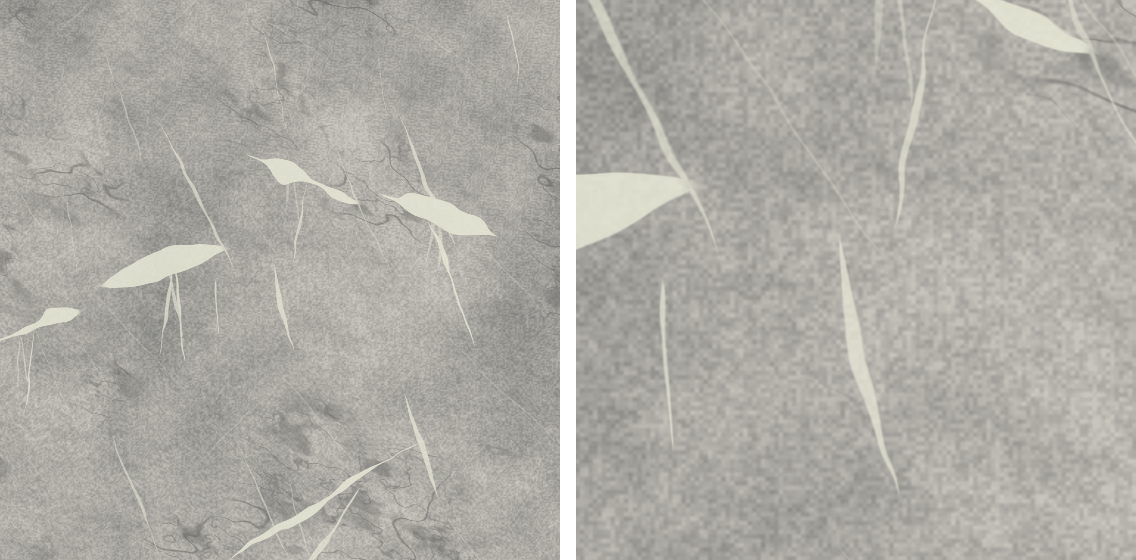
Left: the whole. Right: its middle third, enlarged.
Reproduce this texture procedurally as a WebGL 1 fragment shader.

```glsl
precision highp float;
// Grey marble: a cloudy, grainy stone ground with dark broken cracks and stains,
// crossed by steep pale veins, faint hairlines and ragged calcite patches with rootlets.
// Veins are tapered strokes scattered by hash and bent by one shared noise warp.

uniform vec2 u_resolution;

#define STONE_DARK vec3(0.54, 0.54, 0.525)
#define STONE_LIGHT vec3(0.745, 0.735, 0.705)
#define CALCITE vec3(0.87, 0.87, 0.81)
#define CRACK vec3(0.40, 0.40, 0.39)
#define GRAIN_SCALE 380.0
#define GRAIN_AMOUNT 0.62
#define CLOUD_AMOUNT 0.95
#define CRACK_AMOUNT 0.55
#define STAIN_AMOUNT 0.42
#define VEIN_WIDTH 0.0042
#define PATCH_WIDTH 0.017
#define EDGE 0.0011

float hash(vec2 p) {
  return fract(sin(dot(p, vec2(127.1, 311.7))) * 43758.5);
}

float noise(vec2 p) {
  vec2 i = floor(p), f = fract(p);
  f = f * f * (3.0 - 2.0 * f);
  return mix(mix(hash(i), hash(i + vec2(1, 0)), f.x),
             mix(hash(i + vec2(0, 1)), hash(i + vec2(1, 1)), f.x), f.y);
}

float fbm(vec2 p) {
  float sum = 0.0, amp = 0.533;
  for (int i = 0; i < 4; i++) {
    sum += amp * noise(p);
    p = mat2(1.6, 1.2, -1.2, 1.6) * p + 7.3;
    amp *= 0.5;
  }
  return sum;
}

vec2 heading(float angle) {
  return vec2(cos(angle), sin(angle));
}

// Coverage of a stroke that tapers to both ends.
float stroke(vec2 p, vec2 centre, vec2 dir, float halfLength, float width) {
  vec2 q = p - centre;
  float along = dot(q, dir) / halfLength;
  float across = abs(dot(q, vec2(-dir.y, dir.x)));
  float taper = max(1.0 - along * along, 0.0);
  float w = width * taper;
  return (1.0 - smoothstep(w - EDGE, w + EDGE, across)) * smoothstep(0.0, 0.25, taper);
}

// Thin broken lines where a noise field crosses its middle value.
float cracks(vec2 p, float thickness) {
  return 1.0 - smoothstep(0.0, thickness, abs(fbm(p) - 0.5));
}

// One vein per jittered cell of a 4 by 4 layout, with a fainter hairline beside it.
float scatteredVeins(vec2 p, float ragged) {
  float cover = 0.0;
  for (int i = 0; i < 16; i++) {
    float k = float(i);
    vec2 cell = vec2(mod(k, 4.0), floor(k / 4.0));
    float a = hash(cell + 3.1), b = hash(cell + 8.7), c = hash(cell + 15.3);
    vec2 centre = (cell + vec2(a, b)) / 4.0;
    vec2 dir = heading(-1.25 + 0.5 * (c - 0.5));
    float width = VEIN_WIDTH * (0.22 + 0.9 * b * b) * ragged;
    cover = max(cover, (0.35 + 0.65 * b) * stroke(p, centre, dir, 0.05 + 0.13 * c, width));

    vec2 hairCentre = (cell + vec2(c, a)) / 4.0;
    float hairAngle = a < 0.6 ? -1.15 + 0.4 * b : (a < 0.8 ? -0.6 : 0.75);
    float hair = stroke(p, hairCentre, heading(hairAngle), 0.05 + 0.09 * b, 0.0008);
    cover = max(cover, 0.38 * hair);
  }
  return cover;
}

// Ragged patches in a wavering row across the slab, each trailing rootlets.
float calcitePatches(vec2 p, float ragged) {
  float cover = 0.0;
  for (int i = 0; i < 4; i++) {
    float k = float(i);
    vec2 centre = vec2(0.04 + 0.25 * k, 0.55 - 0.14 * cos(1.4 * k));
    vec2 dir = heading(k < 1.5 ? 0.32 : -0.38);
    cover = max(cover, stroke(p, centre, dir, 0.12, PATCH_WIDTH * ragged * ragged));
    for (int j = 0; j < 3; j++) {
      float h = hash(vec2(k, float(j)) + 21.0);
      float reach = 0.03 + 0.06 * h;
      vec2 down = heading(-1.9 + 0.2 * float(j) + 0.2 * h);
      vec2 root = centre + dir * (h - 0.5) * 0.05 + down * reach;
      cover = max(cover, (0.4 + 0.5 * h) * stroke(p, root, down, reach, 0.0024 * ragged));
    }
  }
  // Long rising vein with a short companion near the lower edge.
  vec2 rise = heading(0.57);
  cover = max(cover, stroke(p, vec2(0.57, 0.10), rise, 0.22, 0.0058 * ragged));
  return max(cover, 0.85 * stroke(p, vec2(0.59, 0.05), heading(0.9), 0.1, 0.005 * ragged));
}

void main() {
  vec2 p = gl_FragCoord.xy / min(u_resolution.x, u_resolution.y);
  vec2 bend = vec2(noise(p * 9.0), noise(p * 9.0 + 31.0)) - 0.5;
  vec2 shiver = vec2(noise(p * 42.0 + 5.0), noise(p * 42.0 + 77.0)) - 0.5;
  vec2 bent = p + 0.014 * bend + 0.005 * shiver;
  float ragged = 0.35 + 0.95 * smoothstep(0.2, 0.8, noise(p * 20.0 + 11.0));

  // Stone ground: clouds, mottling and fine grain.
  float tone = 0.63 + CLOUD_AMOUNT * (fbm(p * 3.0 + 2.0) - 0.5);
  tone += 0.7 * (fbm(bent * 14.0) - 0.5);
  tone += GRAIN_AMOUNT * (noise(p * GRAIN_SCALE) - 0.5);
  tone += 0.3 * (noise(p * GRAIN_SCALE * 0.45) - 0.5);
  vec3 colour = mix(STONE_DARK, STONE_LIGHT, clamp(tone, -0.1, 1.2));

  // Dark cracks and stains, drawn out along a gentle downward slant.
  vec2 slant = mat2(0.9, 0.43, -0.43, 0.9) * vec2(bent.x, bent.y);
  slant = vec2(dot(bent, heading(-0.45)), dot(bent, heading(1.12)));
  float worn = smoothstep(0.46, 0.68, fbm(p * 6.0 + 40.0) + 0.06 * (p.x - 0.5));
  float lines = max(cracks(slant * vec2(4.0, 9.0), 0.012),
                    0.7 * cracks(slant * vec2(11.0, 24.0) + 50.0, 0.02));
  float stain = smoothstep(0.58, 0.74, fbm(slant * vec2(13.0, 27.0) + 90.0));
  colour = mix(colour, CRACK, CRACK_AMOUNT * lines * worn);
  colour = mix(colour, CRACK, STAIN_AMOUNT * stain * (0.25 + 0.75 * worn));

  // Pale veins over the stone.
  float pale = max(scatteredVeins(bent, ragged), calcitePatches(bent, ragged));
  colour = mix(colour, CALCITE + 0.03 * (tone - 0.6), pale);
  gl_FragColor = vec4(colour, 1.0);
}
```
